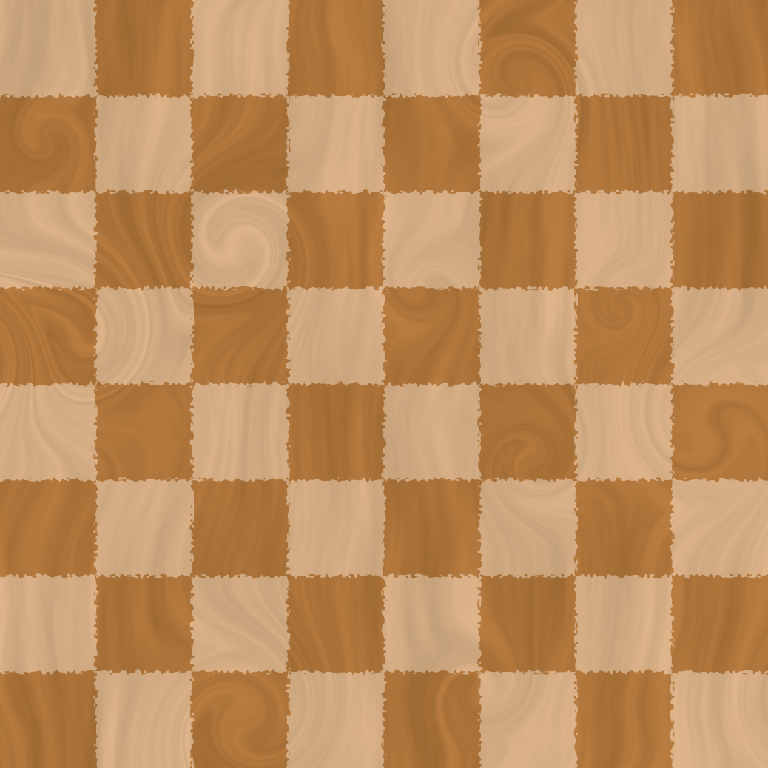
Write a WebGL 2 fragment shader that draws this pattern.

```glsl
#version 300 es
precision highp float;

uniform vec2 u_resolution;
out vec4 fragColor;

const float TILES = 8.0;
const vec3 PALE_SHADE = vec3(0.77, 0.63, 0.475);
const vec3 PALE_LIT = vec3(0.87, 0.705, 0.54);
const vec3 BROWN_SHADE = vec3(0.62, 0.415, 0.20);
const vec3 BROWN_LIT = vec3(0.725, 0.485, 0.25);

const float EDGE_ROUGHNESS = 0.0075;         // width of the ragged tile border
const float EDGE_FREQUENCY = 270.0;
const vec2 GRAIN_FREQUENCY = vec2(46.0, 4.5);
const float GRAIN_CONTRAST = 1.5;
const float GRAIN_BEND = 0.085;
const float KNOT_GRID = 4.0;
const float KNOT_CHANCE = 0.5;
const vec2 KNOT_RADIUS = vec2(0.035, 0.085); // smallest, largest
const vec2 KNOT_TWIST = vec2(2.5, 6.5);      // radians at the centre

float hash(vec2 p) {
    vec3 q = fract(p.xyx * 0.1031);
    q += dot(q, q.yzx + 33.33);
    return fract((q.x + q.y) * q.z);
}

float noise(vec2 p) {
    vec2 cell = floor(p);
    vec2 f = fract(p);
    vec2 w = f * f * f * (f * (f * 6.0 - 15.0) + 10.0);
    float low = mix(hash(cell), hash(cell + vec2(1.0, 0.0)), w.x);
    float high = mix(hash(cell + vec2(0.0, 1.0)), hash(cell + 1.0), w.x);
    return mix(low, high, w.y);
}

float fbm(vec2 p) {
    float sum = 0.0;
    float amplitude = 0.53;
    for (int octave = 0; octave < 4; octave++) {
        sum += amplitude * noise(p);
        p = p * 2.03 + 17.3;
        amplitude *= 0.5;
    }
    return sum;
}

// Twist the plane around randomly scattered knots.
vec2 swirlKnots(vec2 p) {
    vec2 home = floor(p * KNOT_GRID);
    for (int j = -1; j <= 1; j++) {
        for (int i = -1; i <= 1; i++) {
            vec2 site = home + vec2(i, j) + 40.0;
            if (hash(site + 7.7) > KNOT_CHANCE) continue;
            vec2 jitter = vec2(hash(site + 1.3), hash(site + 5.9));
            vec2 centre = (site - 40.0 + mix(vec2(0.2), vec2(0.8), jitter)) / KNOT_GRID;
            float radius = mix(KNOT_RADIUS.x, KNOT_RADIUS.y, hash(site + 11.1));
            float twist = mix(KNOT_TWIST.x, KNOT_TWIST.y, hash(site + 23.7));
            twist *= hash(site + 31.9) < 0.5 ? -1.0 : 1.0;
            vec2 d = p - centre;
            float angle = twist * exp(-dot(d, d) / (radius * radius));
            float c = cos(angle);
            float s = sin(angle);
            p = centre + mat2(c, s, -s, c) * d;
        }
    }
    return p;
}

// Brightness of the vertical grain, shared by both woods.
float woodTone(vec2 uv) {
    vec2 p = swirlKnots(uv);
    p.x += GRAIN_BEND * (noise(p * 4.0 + 3.1) - 0.5);
    p.x += 0.25 * GRAIN_BEND * (noise(p * 9.0 + 61.0) - 0.5);
    float streaks = fbm(p * GRAIN_FREQUENCY + 100.0) - 0.5;
    float bands = noise(p * vec2(17.0, 3.0) + 50.0) - 0.5;
    float fibres = noise(p * vec2(210.0, 22.0) + 200.0) - 0.5;
    float tone = 0.53 + GRAIN_CONTRAST * streaks + 0.35 * bands + 0.18 * fibres;
    return clamp(tone, 0.0, 1.0);
}

// Signed distance to the tile borders, in tiles; positive on brown tiles.
float checkerDistance(vec2 uv) {
    vec2 wave = 0.5 - 2.0 * abs(fract(uv * TILES * 0.5 - 0.25) - 0.5);
    return sign(wave.x * wave.y) * min(abs(wave.x), abs(wave.y));
}

void main() {
    vec2 uv = gl_FragCoord.xy / u_resolution;

    // Ragged borders between the tiles, clean at the rim of the canvas
    vec2 rough = vec2(noise(uv * EDGE_FREQUENCY), noise(uv * EDGE_FREQUENCY + 71.0)) - 0.5;
    vec2 ragged = clamp(uv + EDGE_ROUGHNESS * rough, 0.003, 0.997);
    float softness = 0.8 * TILES / min(u_resolution.x, u_resolution.y);
    float brown = smoothstep(-softness, softness, checkerDistance(ragged));

    // Two woods with one continuous grain
    float tone = woodTone(uv);
    vec3 paleWood = mix(PALE_SHADE, PALE_LIT, tone);
    vec3 brownWood = mix(BROWN_SHADE, BROWN_LIT, tone);
    fragColor = vec4(mix(paleWood, brownWood, brown), 1.0);
}
```
